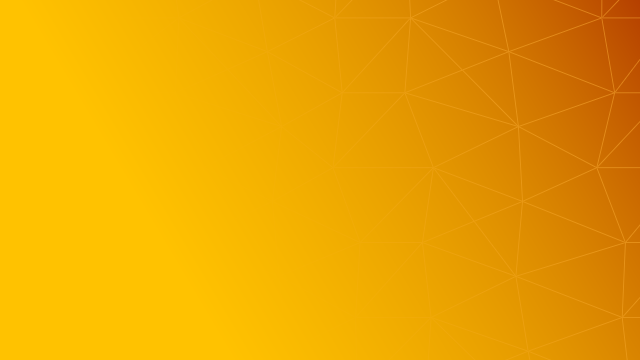
This background is drawn by a WebGL 2 fragment shader. Its source:

```glsl
#version 300 es
precision highp float;

uniform vec2 u_resolution;
out vec4 fragColor;

// Lengths are in canvas heights; the mesh is measured from the top left.
const vec3 GOLD = vec3(1.0, 0.76, 0.0);
const vec3 LINEAR_FALL = vec3(0.18, 0.26, 0.0);
const vec3 CUBIC_FALL = vec3(0.11, 0.25, 0.0);
const vec3 LINE_COLOR = vec3(1.0, 0.70, 0.22);
const vec2 GRADIENT_AXIS = vec2(0.86, -0.51);
const float GRADIENT_START = 0.046;
const float GRADIENT_LENGTH = 1.481;
const vec2 MESH_ORIGIN = vec2(0.711, 0.081);
const vec2 MESH_STEP = vec2(0.2315, 0.208);
const float MESH_SHEAR = 0.014;
const float COLUMN_SWAY = 0.035;
const float CROSS_SWAY = 0.042;
const float COLUMN_LIFT = 0.0625;
const float LINE_HALF_WIDTH = 0.0012;
const float LINE_OPACITY = 0.5;
const float TAU = 6.28318;

// Lattice node displaced by layered sines.
vec2 meshNode(vec2 id) {
    vec2 node = MESH_ORIGIN + id * MESH_STEP;
    node.x += MESH_SHEAR * id.y - COLUMN_SWAY * cos(1.5 * (id.x - 1.8));
    node.x += CROSS_SWAY * sin(0.8 * id.y) * cos(1.9 * (id.x + 1.3 * id.y - 4.9));
    node.y += COLUMN_LIFT * cos(TAU * id.x / 3.0);
    return node;
}

float segmentDistance(vec2 p, vec2 a, vec2 b) {
    vec2 ap = p - a;
    vec2 ab = b - a;
    return length(ap - ab * clamp(dot(ap, ab) / dot(ab, ab), 0.0, 1.0));
}

// Distance to the edges owned by one cell: two sides and its diagonals.
float cellDistance(vec2 p, vec2 id) {
    vec2 a = meshNode(id);
    vec2 b = meshNode(id + vec2(1.0, 0.0));
    vec2 c = meshNode(id + vec2(0.0, 1.0));
    vec2 d = meshNode(id + vec2(1.0, 1.0));
    float dist = min(segmentDistance(p, a, b), segmentDistance(p, a, c));

    // Every third column falls; the others rise, some with both diagonals.
    float column = mod(id.x, 3.0);
    bool falling = column < 0.5;
    bool crossed = column > 1.5 && mod(id.y, 2.0) < 0.5;
    if (falling || crossed) dist = min(dist, segmentDistance(p, a, d));
    if (!falling) dist = min(dist, segmentDistance(p, b, c));
    return dist;
}

float meshDistance(vec2 p) {
    vec2 cell = floor((p - MESH_ORIGIN) / MESH_STEP);
    float dist = 1.0;
    for (int y = -2; y <= 1; y++) {
        for (int x = -2; x <= 1; x++) {
            dist = min(dist, cellDistance(p, cell + vec2(x, y)));
        }
    }
    return dist;
}

void main() {
    float pixel = 1.0 / u_resolution.y;
    vec2 p = gl_FragCoord.xy * pixel;
    p.y = 1.0 - p.y;

    // Diagonal gradient from gold to burnt orange.
    float shade = (dot(p, GRADIENT_AXIS) - GRADIENT_START) / GRADIENT_LENGTH;
    shade = clamp(shade, 0.0, 1.0);
    vec3 color = GOLD - LINEAR_FALL * shade - CUBIC_FALL * shade * shade * shade;

    // Fine mesh, fading out towards the gold side.
    float coverage = clamp((LINE_HALF_WIDTH - meshDistance(p)) / pixel + 0.5, 0.0, 1.0);
    float opacity = LINE_OPACITY * smoothstep(0.05, 0.85, shade);
    color = mix(color, LINE_COLOR, coverage * opacity);

    fragColor = vec4(color, 1.0);
}
```
